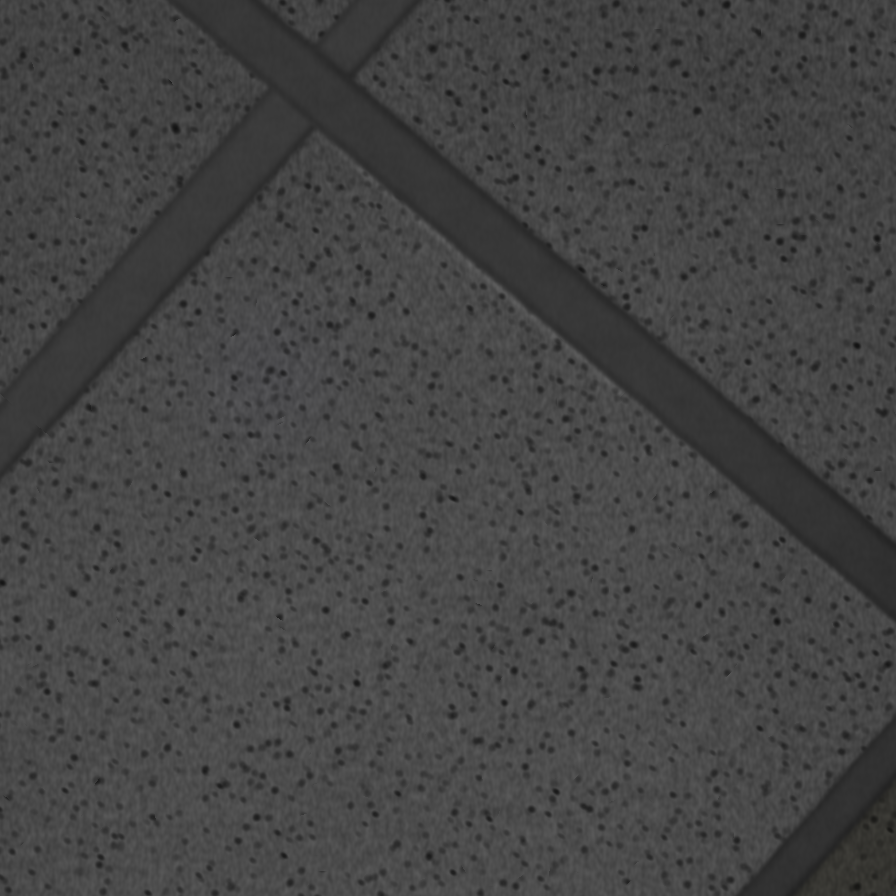
This texture is drawn by a WebGL 2 fragment shader. Its source:

```glsl
#version 300 es
precision highp float;
// Dark speckled floor tiles laid diagonally, parted by wide smooth joints.
// A rotated square lattice gives the joints; jittered dots in several grids
// give the speckle, and gradient noise adds grain, stains and worn edges.
uniform vec2 u_resolution;
out vec4 outColor;

vec2 hash2(vec2 p) {
  vec3 h = fract(p.xyx * vec3(0.1031, 0.1030, 0.0973));
  h += dot(h, h.yzx + 33.33);
  return fract((h.xx + h.yz) * h.zy);
}

float cornerSlope(vec2 cell, vec2 f, vec2 corner) {
  float angle = 6.2832 * hash2(cell + corner + 57.0).x;
  return dot(vec2(cos(angle), sin(angle)), f - corner);
}

float gradientNoise(vec2 p) {
  vec2 i = floor(p), f = p - i;
  vec2 u = f * f * f * (f * (f * 6.0 - 15.0) + 10.0);
  return mix(
    mix(cornerSlope(i, f, vec2(0, 0)), cornerSlope(i, f, vec2(1, 0)), u.x),
    mix(cornerSlope(i, f, vec2(0, 1)), cornerSlope(i, f, vec2(1, 1)), u.x), u.y);
}

// Darkness of one grid of soft, slightly oval dots
float speckle(vec2 p, float cells, float density, float seed) {
  vec2 g = p * cells, id = floor(g);
  vec2 place = hash2(id + seed), kind = hash2(id + seed + 311.0);
  vec2 toDot = (g - id - 0.22 - 0.56 * place) / cells;
  toDot *= 1.0 + 0.6 * (kind.yx - 0.5) * vec2(1.0, -1.0);
  float radius = mix(0.0036, 0.0066, kind.y);
  float present = step(kind.x, density);
  return present * mix(0.5, 1.0, place.y)
    * (1.0 - smoothstep(radius * 0.2, radius * 1.3, length(toDot)));
}

// Thin soft line centred on zero
float ridge(float d, float width) {
  return exp(-d * d / (width * width));
}

void main() {
  vec2 p = gl_FragCoord.xy / u_resolution;
  float pixel = 1.0 / min(u_resolution.x, u_resolution.y);

  // Lattice: signed distance to the nearest joint of each direction
  vec2 q = vec2(dot(p, vec2(0.649, 0.761)) - 0.915,
                dot(p, vec2(0.752, -0.660)) + 0.335);
  float period = 0.977;
  vec2 jointId = floor(q / period + 0.5);
  vec2 s = q - jointId * period;
  s += 0.0016 * vec2(gradientNoise(p * 24.0), gradientNoise(p * 24.0 + 40.0));
  float risingHalf = jointId.y > 0.5 ? 0.024 : mix(0.034, 0.028, step(0.0, s.x));
  vec2 d = abs(s) - vec2(0.034, risingHalf);
  float soft = max(0.0035, pixel);
  vec2 joint = 1.0 - smoothstep(vec2(-soft), vec2(soft), d);

  // Tile face: broad light, faint stains and fine grain
  float light = 0.306 - 0.042 * smoothstep(0.2, 0.85, distance(p, vec2(0.42, 0.22)));
  float stain = gradientNoise(p * 5.0 + 3.0);
  vec3 tile = vec3(light + stain * 0.014);
  tile.b += 0.010 * ridge(distance(p, vec2(0.3, 0.58)), 0.08);
  float grain = 0.050 * gradientNoise(p * vec2(140.0, 95.0))
              + 0.040 * gradientNoise(p * vec2(230.0, 140.0) + 19.0)
              + 0.026 * gradientNoise(p * 48.0 + 71.0);
  tile += grain;
  vec2 tileId = floor(q / period);
  tile *= 0.985 + 0.03 * hash2(tileId + 9.0).x;
  tile *= mix(vec3(1.0), vec3(0.76, 0.75, 0.69), step(0.5, tileId.y));

  // Speckle: strong dots first, then fainter ones
  float crowd = 0.3 * gradientNoise(p * 9.0 + 12.0);
  for (int k = 0; k < 4; k++) {
    float layer = float(k);
    vec2 turned = mat2(0.8, 0.6, -0.6, 0.8) * p + layer * 0.37;
    float dots = speckle(turned, 27.0 + 6.0 * layer, 0.46 + crowd, 83.0 * layer + 5.0);
    tile *= 1.0 - dots * (0.58 - 0.09 * layer);
  }

  // Joints: smooth filler with dim edges, the falling one laid over the rising one
  float fall = 1.0 - 0.16 * smoothstep(0.5, 1.3, p.x - p.y + 0.4);
  vec3 filler = vec3(0.224 * fall + 0.2 * grain + 0.014 * gradientNoise(p * 30.0 + 8.0));
  float risingShade = s.y > 0.0 ? 0.24 : 0.15;
  vec3 color = mix(tile, filler * 1.02, joint.y);
  color *= 1.0 - risingShade * ridge(d.y + 0.002, 0.006);
  color = mix(color, filler * 0.96, joint.x);

  // Shadow above the falling joint and worn bright rim below it
  float upper = step(0.0, s.x), open = 1.0 - joint.y;
  color *= 1.0 - 0.22 * upper * ridge(d.x + 0.003, 0.007);
  color *= 1.0 - 0.14 * (1.0 - upper) * ridge(d.x + 0.005, 0.005);
  float wear = 0.75 + 0.6 * gradientNoise(vec2(s.y * 14.0, 2.0));
  float rim = smoothstep(0.0, 0.2, s.y) * (1.0 - 0.5 * smoothstep(0.5, 0.8, q.y));
  color += 0.065 * (1.0 - upper) * open * wear * (0.3 + 0.7 * rim) * ridge(d.x - 0.004, 0.0038);

  outColor = vec4(clamp(color, 0.0, 1.0), 1.0);
}
```
